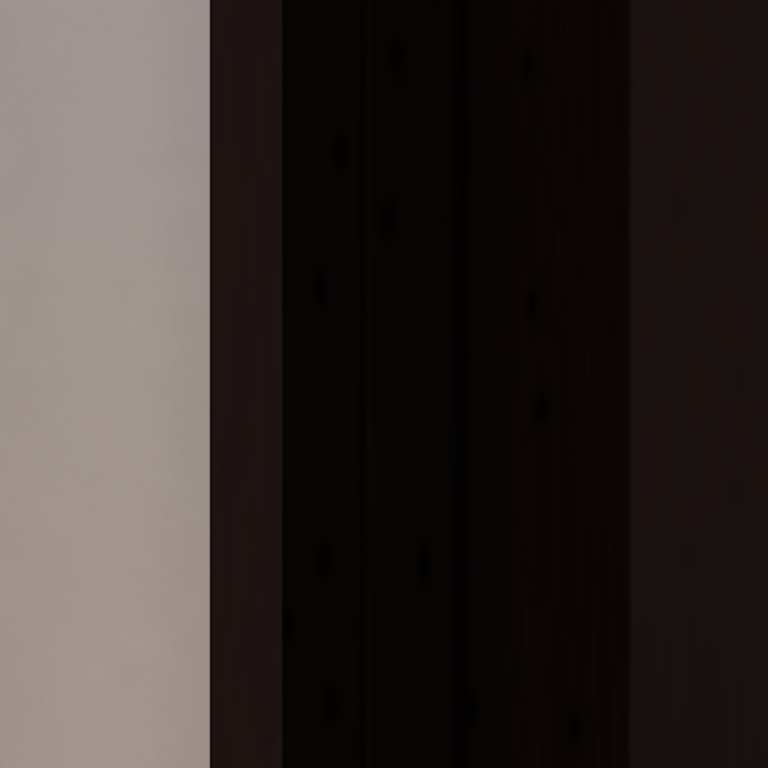
A Shadertoy shader for this texture:

```glsl
// Pale plaster wall beside a dark wooden door frame with vertical boards and faint grain.
#define WALL_EDGE 0.2735
#define JAMB_EDGE 0.3675
#define SEAM_X 0.482
#define GROOVE_X 0.601
#define STILE_EDGE 0.820
#define WALL_COLOR vec3(0.630, 0.582, 0.560)
#define JAMB_COLOR vec3(0.115, 0.077, 0.070)
#define PANEL_COLOR vec3(0.029, 0.017, 0.010)
#define BOARD_COLOR vec3(0.042, 0.022, 0.016)
#define STILE_COLOR vec3(0.103, 0.069, 0.061)
#define GRAIN 0.16
#define KNOT_DEPTH 0.75

float hash(vec2 p) {
    p = fract(p * vec2(0.1031, 0.1130));
    p += dot(p, p.yx + 33.33);
    return fract((p.x + p.y) * p.x * 47.3);
}

float noise(vec2 p) {
    vec2 cell = floor(p), f = fract(p);
    f = f * f * (3.0 - 2.0 * f);
    return mix(mix(hash(cell), hash(cell + vec2(1, 0)), f.x),
               mix(hash(cell + vec2(0, 1)), hash(cell + vec2(1, 1)), f.x), f.y);
}

// Soft step centred on an edge, never narrower than one pixel
float edge(float at, float x, float width) {
    float w = max(width, 0.75 / iResolution.x);
    return smoothstep(at - w, at + w, x);
}

// Soft vertical line
float line(float at, float x, float width) {
    float d = (x - at) / width;
    return exp(-d * d);
}

// Scattered narrow dark knots, one candidate per grid cell
float knots(vec2 uv) {
    vec2 grid = uv * vec2(15.0, 9.0), base = floor(grid);
    float amount = 0.0;
    for (int j = -1; j <= 1; j++)
    for (int i = -1; i <= 1; i++) {
        vec2 cell = base + vec2(i, j);
        vec2 centre = cell + 0.2 + 0.6 * vec2(hash(cell + 7.0), hash(cell + 19.0));
        vec2 d = (grid - centre) / vec2(0.12, 0.20);
        d.x += 0.5 * (noise(uv * vec2(90.0, 45.0)) - 0.5);
        amount += step(0.78, hash(cell + 41.0)) * exp(-dot(d, d));
    }
    return min(amount, 1.0);
}

vec3 plaster(vec2 uv) {
    vec3 color = WALL_COLOR;
    // Warm toward the lower left, cooler toward the upper right
    color += vec3(0.012, 0.0, -0.014) * (0.5 - uv.y);
    color += 0.012 * smoothstep(0.0, 0.12, uv.x) - 0.008;
    color *= 1.0 - 0.035 * smoothstep(0.17, WALL_EDGE, uv.x);
    float mottling = noise(uv * 24.0) + 0.7 * noise(uv * 110.0) + 0.5 * noise(uv * 256.0) - 1.1;
    return color + 0.008 * mottling;
}

vec3 wood(vec2 uv) {
    // Boards from left to right
    vec3 color = mix(JAMB_COLOR, PANEL_COLOR, edge(JAMB_EDGE, uv.x, 0.0025));
    color = mix(color, BOARD_COLOR, smoothstep(GROOVE_X, 0.69, uv.x));
    color = mix(color, STILE_COLOR, edge(STILE_EDGE, uv.x, 0.005));
    color *= 1.0 - 0.07 * smoothstep(0.6, 0.0, uv.y) * step(STILE_EDGE, uv.x);

    // Grain stretched along the boards
    float grain = noise(uv * vec2(150.0, 7.0)) + 0.6 * noise(uv * vec2(290.0, 28.0))
                + 0.5 * noise(uv * vec2(35.0, 4.0)) - 1.05;
    float inside = edge(JAMB_EDGE, uv.x, 0.002) * (1.0 - edge(STILE_EDGE, uv.x, 0.005));
    color *= 1.0 + GRAIN * mix(0.25, 1.0, inside) * grain;
    color *= 1.0 - KNOT_DEPTH * mix(0.12, 1.0, inside) * knots(uv);

    // Raised seam, its shadow, and the deep groove
    color += vec3(0.014, 0.010, 0.008) * line(SEAM_X, uv.x, 0.0022);
    color *= 1.0 - 0.35 * line(SEAM_X - 0.010, uv.x, 0.005);
    color *= 1.0 - 0.75 * line(GROOVE_X, uv.x, 0.009);
    return color;
}

void mainImage(out vec4 fragColor, in vec2 fragCoord) {
    vec2 uv = fragCoord / iResolution.xy;
    vec3 color = mix(plaster(uv), wood(uv), edge(WALL_EDGE, uv.x, 0.0013));
    // Thin contact shadow where the frame meets the wall
    color *= 1.0 - 0.45 * line(WALL_EDGE + 0.0015, uv.x, 0.0018);
    fragColor = vec4(clamp(color, 0.0, 1.0), 1.0);
}
```
